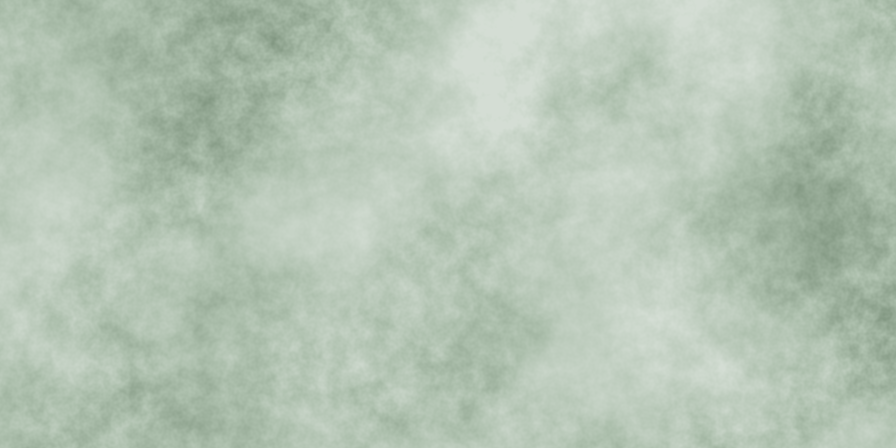
This texture is drawn by a Shadertoy shader. Its source:

```glsl
const vec3 SHADOW_GREEN = vec3(0.50, 0.585, 0.50);
const vec3 SAGE = vec3(0.676, 0.75, 0.676);
const vec3 PALE_MIST = vec3(0.83, 0.868, 0.83);
const float SAGE_LEVEL = 0.55;      // tone at which the ramp passes through sage
const float BASE_TONE = 0.62;
const float WASH_CONTRAST = 1.25;
const float CLOUD_SCALE = 2.1;      // largest clouds per canvas height
const float CLOUD_CONTRAST = 0.44;
const float CLOUD_GAIN = 0.58;
const float MOTTLE_SCALE = 15.0;
const float MOTTLE_IN_SHADE = 0.25;
const float MOTTLE_IN_LIGHT = 0.13;
const float MOTTLE_GAIN = 0.74;
const float PATCH_SCALE = 2.7;
const float WARP = 0.03;
const int CLOUD_OCTAVES = 3;
const int MOTTLE_OCTAVES = 4;
const float TAU = 6.2831853;

// Integer hash giving a unit gradient for each lattice cell
vec2 gradient(vec2 cell) {
    uvec2 q = uvec2(ivec2(cell) + 4096);
    uint h = q.x * 73856093u ^ q.y * 19349663u;
    h = (h ^ (h >> 15)) * 2246822519u;
    h = (h ^ (h >> 13)) * 3266489917u;
    h ^= h >> 16;
    float angle = TAU * float(h & 65535u) / 65536.0;
    return vec2(cos(angle), sin(angle));
}

float gradientNoise(vec2 p) {
    vec2 i = floor(p), f = fract(p);
    vec2 u = f * f * f * (f * (f * 6.0 - 15.0) + 10.0);
    vec2 e = vec2(1.0, 0.0);
    float a = dot(gradient(i), f);
    float b = dot(gradient(i + e.xy), f - e.xy);
    float c = dot(gradient(i + e.yx), f - e.yx);
    float d = dot(gradient(i + e.xx), f - e.xx);
    return mix(mix(a, b, u.x), mix(c, d, u.x), u.y);
}

// Octaves are rotated so their lattices never line up
float fbm(vec2 p, int octaves, float gain) {
    const mat2 TURN = mat2(0.8, 0.6, -0.6, 0.8);
    float sum = 0.0, amplitude = 1.0;
    for (int k = 0; k < octaves; k++) {
        sum += amplitude * gradientNoise(p);
        p = TURN * p * 2.03 + 17.3;
        amplitude *= gain;
    }
    return sum;
}

float softBlob(vec2 p, vec2 centre, vec2 radius) {
    vec2 d = (p - centre) / radius;
    return exp(-dot(d, d));
}

// Broad light in the middle, shade to the right and upper left
float wash(vec2 p) {
    return 0.19 * softBlob(p, vec2(1.20, 0.62), vec2(0.52, 0.55))
         - 0.32 * softBlob(p, vec2(1.95, 0.38), vec2(0.20, 0.34))
         - 0.19 * softBlob(p, vec2(0.48, 0.66), vec2(0.26, 0.30));
}

vec3 ramp(float tone) {
    vec3 low = mix(SHADOW_GREEN, SAGE, clamp(tone / SAGE_LEVEL, 0.0, 1.0));
    float high = clamp((tone - SAGE_LEVEL) / (1.0 - SAGE_LEVEL), 0.0, 1.0);
    return mix(low, PALE_MIST, high);
}

void mainImage(out vec4 fragColor, in vec2 fragCoord) {
    vec2 p = fragCoord / iResolution.y;

    // Bend the large shapes a little
    vec2 bend = vec2(gradientNoise(p * 3.0 + 5.7), gradientNoise(p * 3.0 + 41.2));
    vec2 q = p + WARP * bend;

    float tone = BASE_TONE + WASH_CONTRAST * wash(q)
               + CLOUD_CONTRAST * fbm(q * CLOUD_SCALE + 9.4, CLOUD_OCTAVES, CLOUD_GAIN);

    // Fine mottling, crisper in the shade and in scattered patches
    float patchiness = 1.0 + 0.6 * gradientNoise(p * PATCH_SCALE + 63.1);
    float strength = mix(MOTTLE_IN_SHADE, MOTTLE_IN_LIGHT, smoothstep(0.35, 0.85, tone));
    tone += strength * patchiness * fbm(p * MOTTLE_SCALE + 27.8, MOTTLE_OCTAVES, MOTTLE_GAIN);

    fragColor = vec4(ramp(tone), 1.0);
}
```
